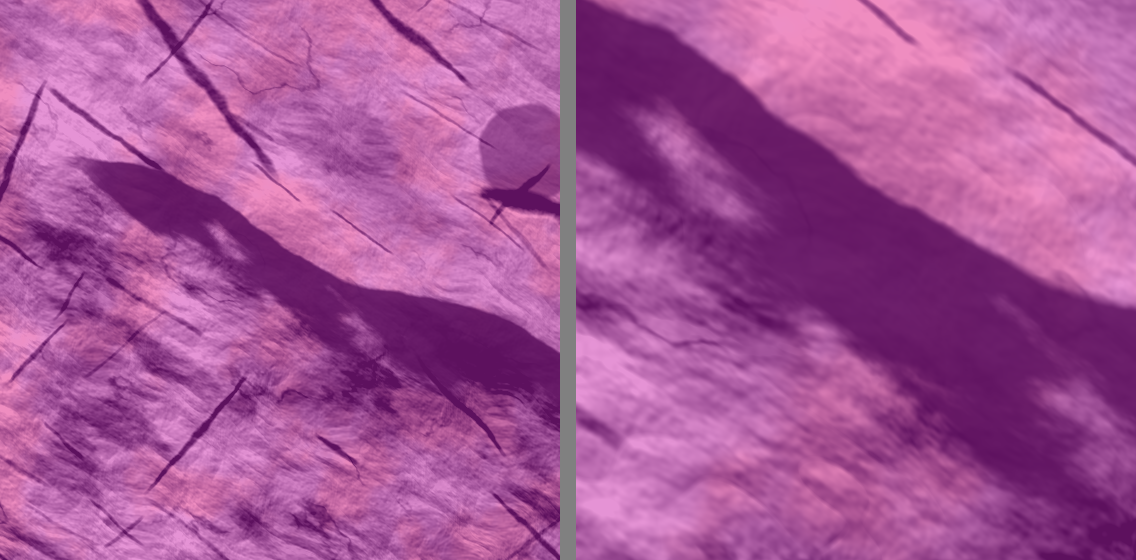
Left: the whole. Right: its middle third, enlarged.
Reproduce this texture procedurally as a WebGL 1 fragment shader.

```glsl
precision highp float;
// Weathered violet rock face: a sunlit slab overhangs a rough slope and casts
// a ragged diagonal shadow. Relief is lit from the slope of layered noise;
// tapered cracks, mineral stains and a dark knob are laid over it.
uniform vec2 u_resolution;

const vec3 SHADOW_PLUM = vec3(0.365, 0.065, 0.37);
const vec3 LIT_ORCHID = vec3(0.86, 0.54, 0.80);
const vec3 RUST_TINT = vec3(0.035, -0.025, -0.075);

float hash(vec2 p) {
  vec3 q = fract(p.xyx * vec3(0.1031, 0.1030, 0.0973));
  q += dot(q, q.yzx + 33.33);
  return fract((q.x + q.y) * q.z);
}

float noise(vec2 p) {
  vec2 cell = floor(p), f = fract(p);
  f = f * f * (3.0 - 2.0 * f);
  float lower = mix(hash(cell), hash(cell + vec2(1.0, 0.0)), f.x);
  float upper = mix(hash(cell + vec2(0.0, 1.0)), hash(cell + 1.0), f.x);
  return mix(lower, upper, f.y);
}

float fbm(vec2 p) {
  float sum = 0.0, amp = 0.5;
  for (int i = 0; i < 6; i++) {
    sum += amp * noise(p);
    p = mat2(1.6, 1.2, -1.2, 1.6) * p + 17.3;
    amp *= 0.5;
  }
  return sum;
}

// Axes along and across the falling strata
vec2 strata(vec2 p) {
  return vec2(dot(p, vec2(0.8, -0.6)), dot(p, vec2(0.6, 0.8)));
}

// Rough grain plus sharp-edged folds along the strata
float rockHeight(vec2 p) {
  vec2 q = strata(p) + 0.03 * noise(p * 14.0);
  float folds = abs(2.0 * noise(q * vec2(7.0, 19.0) + 5.0) - 1.0);
  float chips = abs(2.0 * noise(q * vec2(24.0, 47.0) + 9.0) - 1.0);
  return fbm(q * vec2(7.0, 11.0) + 40.0) + 0.16 * folds + 0.07 * chips;
}

float reliefLight(vec2 p, vec2 toLight) {
  vec2 nudge = toLight * 0.002;
  return (rockHeight(p - nudge) - rockHeight(p + nudge)) / 0.004;
}

// Tapered crack from a to b: dark core, thin bright lip on one side
float crack(vec2 p, vec2 a, vec2 b, float width) {
  vec2 along = b - a;
  float t = clamp(dot(p - a, along) / dot(along, along), 0.0, 1.0);
  vec2 offset = p - a - along * t;
  float w = width * 2.0 * sqrt(t * (1.0 - t)) * (0.5 + noise(p * 30.0)) + 0.0003;
  float taper = smoothstep(0.0, 0.15, t) * (1.0 - smoothstep(0.85, 1.0, t));
  float core = 1.0 - smoothstep(0.3 * w, w + 0.0025, length(offset));
  float lip = 1.0 - smoothstep(0.0, 0.006, length(offset + vec2(0.003, w + 0.004)));
  return (core - 0.25 * lip) * taper;
}

// Random cracks in two crossing directions
float scatteredCracks(vec2 p) {
  float sum = 0.0;
  for (int i = 0; i < 30; i++) {
    float k = float(i) * 3.7 + 1.0;
    vec2 start = vec2(hash(vec2(k, 1.0)), hash(vec2(k, 2.0))) * 1.2 - 0.15;
    float family = step(0.62, hash(vec2(k, 3.0)));
    float angle = mix(-0.68, 0.82, family) + 0.4 * (hash(vec2(k, 4.0)) - 0.5);
    float reach = mix(0.08, 0.28, hash(vec2(k, 5.0)));
    float width = mix(0.001, 0.0045, hash(vec2(k, 6.0)));
    vec2 finish = start + reach * vec2(cos(angle), sin(angle));
    sum += mix(0.25, 0.65, hash(vec2(k, 7.0))) * crack(p, start, finish, width);
  }
  return sum;
}

float mainCracks(vec2 p) {
  float sum = crack(p, vec2(0.22, 1.05), vec2(0.51, 0.66), 0.014);
  sum += crack(p, vec2(0.62, 1.03), vec2(0.85, 0.83), 0.007);
  sum += crack(p, vec2(-0.03, 0.58), vec2(0.08, 0.87), 0.009);
  sum += crack(p, vec2(0.07, 0.85), vec2(0.30, 0.69), 0.005);
  return sum + crack(p, vec2(0.25, 0.11), vec2(0.45, 0.34), 0.006);
}

void main() {
  vec2 p = gl_FragCoord.xy / u_resolution;
  vec2 q = strata(p);
  vec2 bent = p + 0.03 * (vec2(fbm(p * 9.0), fbm(p * 9.0 + 70.0)) - 0.5);
  // Distance below the overhang edge
  float below = 0.80 - 0.44 * bent.x + 0.03 * cos(11.4 * (bent.x - 0.32)) - bent.y;
  float slope = smoothstep(-0.01, 0.03, below);
  // Broad tone, mottling and lit relief
  float tone = mix(0.85, 0.73, slope) + 0.65 * (fbm(p * 6.0 + 12.0) - 0.5);
  tone -= 0.24 * slope * smoothstep(0.25, 0.75, p.x) * (1.0 - smoothstep(0.1, 0.5, below));
  float light = reliefLight(p, normalize(vec2(-0.35, 1.0)));
  tone += clamp(0.030 * light, -0.36, 0.27) * mix(0.65, 1.0, slope);
  tone += 0.10 * (noise(p * 230.0) - 0.5);
  // Shaded hollows and winding hairline creases
  float hollow = smoothstep(0.54, 0.68, fbm(q * vec2(6.0, 15.0) + 31.0));
  tone -= hollow * mix(0.18, 0.38, slope);
  float crease = 1.0 - smoothstep(0.0, 0.025, abs(fbm(q * vec2(5.0, 9.0) + 83.0) - 0.48));
  tone -= 0.28 * crease * smoothstep(0.45, 0.7, noise(p * 13.0 + 6.0));
  // Dark knob and the shadow under it
  float knob = 1.0 - smoothstep(0.082, 0.092, length(bent - vec2(0.94, 0.725)));
  tone = mix(tone, 0.30 + 0.35 * (tone - 0.5), knob);
  tone -= 0.9 * crack(bent, vec2(0.84, 0.655), vec2(1.12, 0.60), 0.018);
  // Cracks
  tone -= 0.8 * clamp(mainCracks(bent), -0.3, 1.0) + clamp(scatteredCracks(bent), -0.2, 0.8);
  // Overhang shadow: crisp above, ragged below
  float thickness = 0.015 + 0.085 * smoothstep(0.12, 0.32, p.x) + 0.04 * smoothstep(0.55, 0.85, p.x);
  float ragged = below / thickness + 2.2 * (fbm(q * vec2(7.0, 20.0) + 3.0) - 0.5);
  float shade = smoothstep(0.0, 0.007, below) * (1.0 - smoothstep(0.85, 1.25, ragged));
  tone = mix(tone, 0.02 + 0.12 * tone, shade * smoothstep(0.08, 0.2, p.x));
  // Colour with rusty mineral stains
  tone = clamp(tone, 0.0, 1.08);
  vec3 stain = RUST_TINT * smoothstep(0.47, 0.68, fbm(p * 8.0 + 55.0)) * tone;
  gl_FragColor = vec4(mix(SHADOW_PLUM, LIT_ORCHID, tone) + stain, 1.0);
}
```
